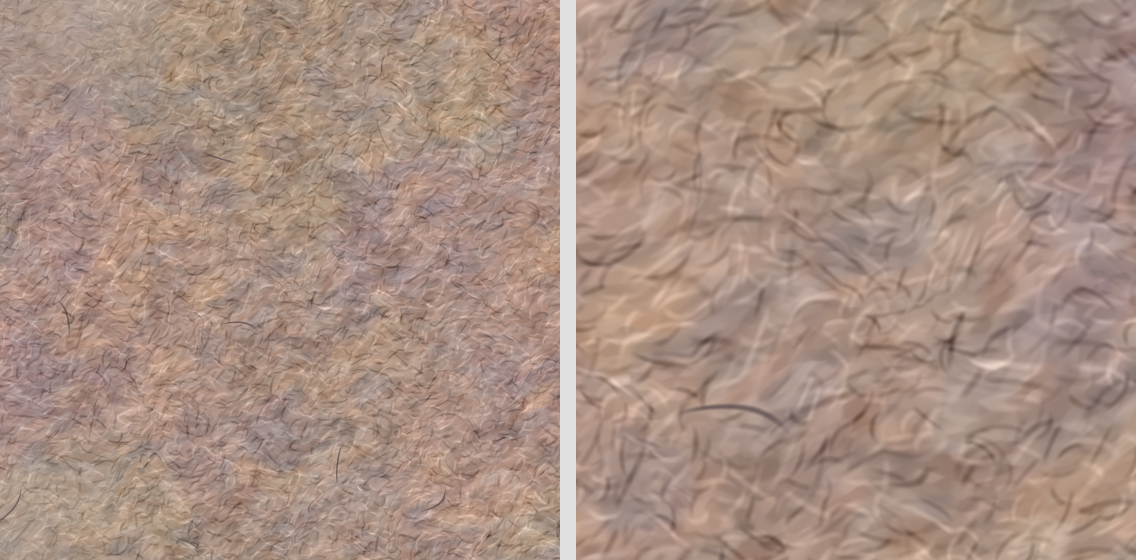
Left: the whole. Right: its middle third, enlarged.
Give the GLSL for this texture, as a WebGL 1 fragment shader.

```glsl
precision highp float;
uniform vec2 u_resolution;

vec2 hash2(vec2 p) {
  vec2 k = vec2(dot(p, vec2(127.1, 311.7)), dot(p, vec2(269.5, 183.3)));
  return fract(sin(k) * 43758.55);
}

vec2 turn(vec2 p, float angle) {
  float c = cos(angle), s = sin(angle);
  return vec2(c * p.x + s * p.y, c * p.y - s * p.x);
}

// Two channels of smooth cellular noise, each from -1 to 1
vec2 cellNoise(vec2 p) {
  vec2 sum = vec2(0.0);
  float total = 0.0;
  for (int y = -1; y <= 1; y++) {
    for (int x = -1; x <= 1; x++) {
      vec2 cell = floor(p) + vec2(x, y);
      vec2 d = p - cell - hash2(cell);
      float weight = exp(-7.0 * dot(d, d));
      sum += weight * (hash2(cell + 57.0) * 2.0 - 1.0);
      total += weight;
    }
  }
  return sum / total;
}

// One bent strand per cell: x gathers the light ones, y the dark ones
vec2 strands(vec2 p, float reach, float width, float spread, float share) {
  vec2 sum = vec2(0.0);
  for (int y = -1; y <= 1; y++) {
    for (int x = -1; x <= 1; x++) {
      vec2 cell = floor(p) + vec2(x, y);
      vec2 shape = hash2(cell + 19.0);
      vec2 kind = hash2(cell + 83.0);
      vec2 d = turn(p - cell - hash2(cell), 0.35 + spread * (shape.x - 0.5));
      d.y += (shape.y - 0.5) * d.x * d.x / reach;
      float mask = smoothstep(width, 0.0, abs(d.y))
                 * smoothstep(reach, reach * 0.4, abs(d.x))
                 * step(kind.y, share);
      float strength = kind.x * 2.0 - 1.0;
      sum += mask * vec2(max(strength, 0.0), max(-strength, 0.0));
    }
  }
  return sum;
}

void main() {
  vec2 p = gl_FragCoord.xy / u_resolution;
  vec2 q = p + 0.006 * sin(p.yx * vec2(31.0, 37.0) + 2.0 * sin(p * vec2(17.0, 13.0)));
  vec2 grain = turn(q, 0.4);

  // Mottling from broad clouds down to fine grain
  vec2 cloud = cellNoise(q * 5.0);
  vec2 blotch = cellNoise(grain * vec2(16.0, 24.0) + 5.0);
  vec2 mottle = cellNoise(grain * vec2(38.0, 60.0) + 9.0);
  vec2 speckle = cellNoise(grain * vec2(90.0, 170.0) + 31.0);
  float tone = 0.02 * cloud.x + 0.035 * blotch.x + 0.05 * mottle.x + 0.055 * speckle.x;

  // Matted short fibres in three sizes
  for (int i = 0; i < 3; i++) {
    float layer = float(i);
    vec2 fibre = strands(q * (38.0 + 20.0 * layer) + 13.0 * layer, 0.85, 0.13 + 0.05 * layer, 2.2, 1.0);
    tone += 0.1 * fibre.x - 0.13 * fibre.y;
  }

  // Tan against blue-grey, with rose drifts
  float warmth = 0.5 * cloud.y + 0.6 * blotch.y + 0.5 * mottle.y + 0.5 * blotch.x + 0.2 * speckle.y;
  float rose = cellNoise(q * 4.0 + 20.0).x + 0.4 * mottle.y;
  vec3 color = vec3(0.665, 0.56, 0.51) + tone * vec3(1.0, 0.97, 0.94);
  color += warmth * vec3(0.022, 0.002, -0.033) + rose * vec3(0.01, -0.015, 0.004);

  // Pale haze in the left corners
  float haze = 0.45 * smoothstep(0.4, 0.0, length(p - vec2(0.1, 1.0)))
             + 0.35 * smoothstep(0.35, 0.0, length(p - vec2(0.0, 0.03)));
  color = mix(color, vec3(0.69, 0.64, 0.62), haze);

  // Sparse dark hairs and rare white flecks
  float hair = strands(q * 9.0 + 3.0, 0.35, 0.024, 5.0, 0.35).y;
  float fleck = strands(q * 14.0 + 41.0, 0.1, 0.035, 6.0, 0.06).x;
  color = mix(color, vec3(0.3, 0.25, 0.27), 0.75 * hair);
  color = mix(color, vec3(0.9, 0.86, 0.84), fleck);

  gl_FragColor = vec4(clamp(color, 0.0, 1.0), 1.0);
}
```
